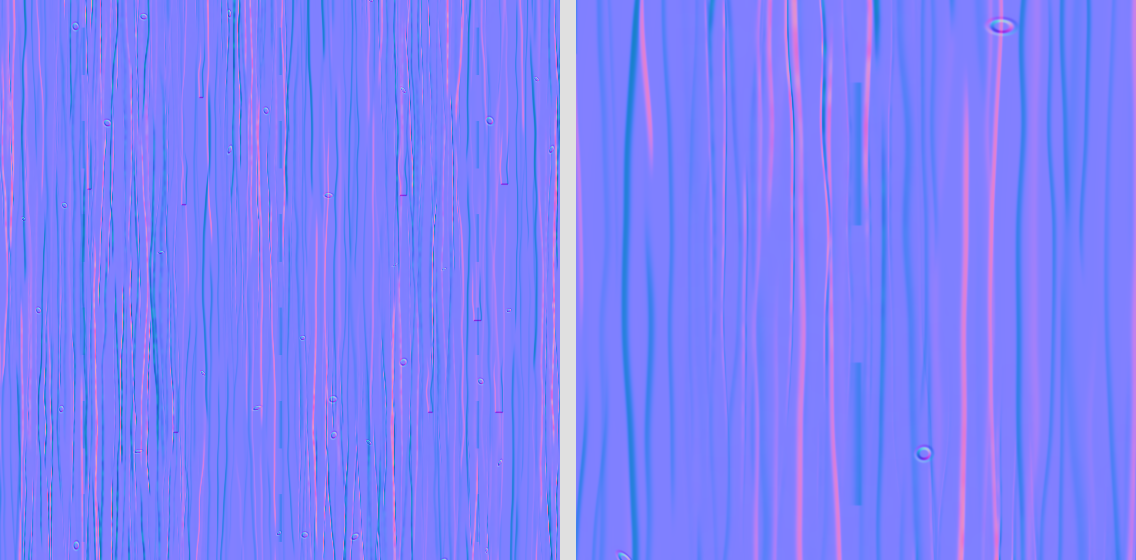
Left: the whole. Right: its middle third, enlarged.
Write a three.js fragment shader that draws this texture map.

```glsl
varying vec2 vUv;

#define BROAD_COUNT 50.0
#define STRAND_COUNT 76.0
#define FISSURE_COUNT 58.0
#define BROAD_WIDTH 0.0027
#define STRAND_WIDTH 0.0016
#define FISSURE_WIDTH 0.0011
#define BLUE_SHARE 0.59
#define WANDER 0.014
#define KNOT_GRID 8.0
#define SLOT_GRID 5.0
#define DASH_SPACING 0.352
#define RIPPLE 0.04

float hash(vec2 p) {
  vec3 q = fract(vec3(p.xyx) * 0.1031);
  q += dot(q, q.yzx + 33.33);
  return fract((q.x + q.y) * q.z);
}

float noise(vec2 p) {
  vec2 i = floor(p);
  vec2 f = fract(p);
  f = f * f * (3.0 - 2.0 * f);
  return mix(mix(hash(i), hash(i + vec2(1.0, 0.0)), f.x),
             mix(hash(i + vec2(0.0, 1.0)), hash(i + 1.0), f.x), f.y);
}

float bell(float x) {
  return exp(-x * x);
}

// Sideways slope of long wandering strands, one column of them per cell.
// pairing 0 gives single edges, 1 gives grooves with two opposed walls.
float strands(vec2 p, float count, float width, vec2 strength,
              float rows, float pairing, float seed) {
  float slope = 0.0;
  float cell = floor(p.x * count);
  for (int i = -2; i <= 2; i++) {
    float id = cell + float(i) + seed;
    float y = p.y * rows + 7.0 * hash(vec2(id, 3.7));
    vec2 key = vec2(id, floor(y) + seed);
    float along = fract(y);
    float center = (id - seed + 0.1 + 0.8 * hash(key + 11.0)) / count;
    center += WANDER * (noise(vec2(id, p.y * 4.0 + seed)) - 0.5);
    center += 0.25 * WANDER * (noise(vec2(id, p.y * 17.0 + seed)) - 0.5);
    center += 0.012 * (hash(key + 23.0) - 0.5) * (along - 0.5);

    float side = hash(key + 47.0) < BLUE_SHARE ? -1.0 : 1.0;
    float d = (p.x - center) / (width * mix(0.75, 1.3, hash(key + 31.0)));
    d *= d * side > 0.0 ? 1.4 : 0.8;
    float level = hash(key + 59.0);
    float taper = smoothstep(0.0, 0.08, along) * smoothstep(1.0, 0.88, along);
    taper *= mix(0.6, 1.25, noise(vec2(id + 71.0, p.y * 9.0)));
    float profile = mix(side, -2.2 * d, pairing) * bell(d);
    slope += profile * taper * mix(strength.x, strength.y, level * level);
  }
  return slope;
}

// Straight, cleanly cut edges repeated down a few columns.
float dashes(vec2 p) {
  float x = mod(p.x - 0.15 + 0.5 * DASH_SPACING, DASH_SPACING) - 0.5 * DASH_SPACING;
  float beat = abs(fract(p.y * 6.0 + 0.05) - 0.5);
  float edge = x < 0.0 ? 0.0034 : 0.0014;
  return -0.5 * bell(x / edge) * smoothstep(0.26, 0.25, beat);
}

// Small tilted rims with a lit and a shaded side.
vec2 knots(vec2 p) {
  vec2 slope = vec2(0.0);
  vec2 cell = floor(p * KNOT_GRID);
  for (int j = -1; j <= 1; j++) {
    for (int i = -1; i <= 1; i++) {
      vec2 id = cell + vec2(float(i), float(j));
      vec2 center = (id + vec2(hash(id + 5.3), hash(id + 17.9))) / KNOT_GRID;
      float angle = 3.14 * hash(id + 29.1);
      vec2 axis = vec2(cos(angle), sin(angle));
      vec2 d = p - center;
      float size = mix(0.0035, 0.0065, hash(id + 41.7));
      vec2 q = vec2(dot(d, axis), dot(d, vec2(-axis.y, axis.x)));
      q /= size * vec2(1.0, mix(0.3, 0.9, hash(id + 53.0)));
      float r = length(q);
      vec2 wall = vec2(axis.x * q.x - axis.y * q.y, axis.y * q.x + axis.x * q.y);
      float present = step(hash(id + 67.0), 0.5);
      float rim = bell((r - 0.9) / 0.24) - 0.4 * bell((r - 1.4) / 0.25);
      slope += present * wall / max(r, 0.2) * rim * 0.8;
    }
  }
  return slope;
}

// Narrow slots, open upward and closed by a short ledge.
vec2 slots(vec2 p) {
  vec2 id = floor(p * SLOT_GRID);
  vec2 base = (id + vec2(0.15, 0.1) + vec2(0.7, 0.3) * vec2(hash(id + 83.0), hash(id + 97.0))) / SLOT_GRID;
  vec2 d = p - base;
  d.x += 0.004 * (noise(vec2(id.x * 9.0 + id.y, p.y * 30.0)) - 0.5);
  float halfWidth = mix(0.003, 0.007, hash(id + 101.0));
  float rise = smoothstep(-0.001, 0.001, d.y) * smoothstep(0.11, 0.04, d.y);
  float walls = bell((d.x + halfWidth) / 0.0013) - bell((d.x - halfWidth) / 0.0013);
  float ledge = smoothstep(halfWidth + 0.001, halfWidth - 0.001, abs(d.x)) * bell(d.y / 0.0013);
  return step(hash(id + 113.0), 0.3) * vec2(0.85 * walls * rise, -0.9 * ledge);
}

void main() {
  vec2 p = vUv;
  vec2 slope = vec2(0.0);

  // Faint grain under everything.
  slope.x += RIPPLE * (noise(vec2(p.x * 90.0 + 2.0 * noise(p * 4.0), p.y * 5.0)) - 0.45);

  slope.x += strands(p, BROAD_COUNT, BROAD_WIDTH, vec2(0.05, 0.42), 1.3, 0.0, 10.0);
  slope.x += strands(p, STRAND_COUNT, STRAND_WIDTH, vec2(0.14, 1.45), 1.6, 0.0, 210.0);

  // Fissures gather in bands and break up along their length.
  float band = smoothstep(0.35, 0.7, noise(vec2(p.x * 14.0, p.y * 1.5 + 8.0)));
  float broken = mix(0.4, 1.5, noise(p * vec2(60.0, 130.0)));
  slope.x += band * broken * strands(p, FISSURE_COUNT, FISSURE_WIDTH, vec2(0.2, 2.0), 3.0, 1.0, 430.0);
  slope.y += 0.7 * abs(slope.x) * band * (noise(p * vec2(200.0, 110.0)) - 0.5);

  slope.x += dashes(p);
  slope += knots(p) + slots(p);

  vec3 normal = normalize(vec3(slope, 1.0));
  gl_FragColor = vec4(normal * 0.5 + 0.5, 1.0);
}
```
